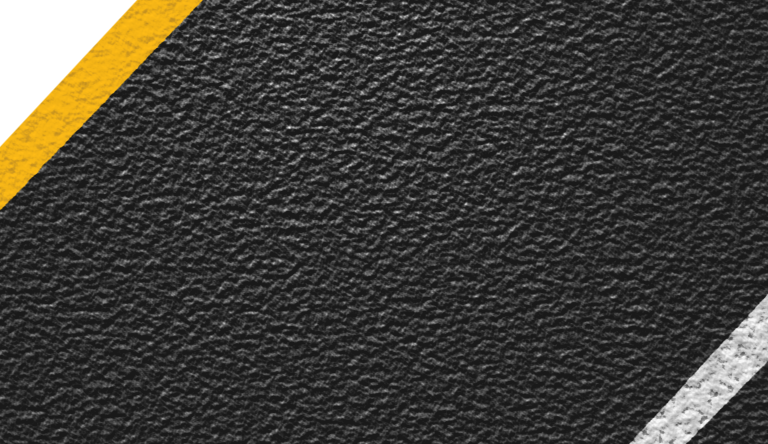
Reproduce this texture procedurally as a Shadertoy shader.

```glsl
#define GRAIN_SCALE 58.0
#define GRAIN_STRETCH vec2(0.78, 1.0)
#define LIGHT_STEP vec2(-0.0018, 0.0058)
#define GLOW_CENTER vec2(0.72, 0.98)
#define TAR_DARK 0.098
#define SPARKLE 0.52
#define EDGE_WEAR 0.0022
#define YELLOW vec3(0.955, 0.705, 0.085)
#define YELLOW_WORN vec3(0.80, 0.59, 0.13)
#define CHALK vec3(0.80)

vec2 hashGradient(vec2 cell) {
    vec3 q = fract(cell.xyx * vec3(0.1031, 0.1030, 0.0973));
    q += dot(q, q.yzx + 33.33);
    float angle = 6.28318 * fract((q.x + q.y) * q.z);
    return vec2(cos(angle), sin(angle));
}

float gradientNoise(vec2 p) {
    vec2 i = floor(p), f = fract(p);
    vec2 u = f * f * f * (f * (f * 6.0 - 15.0) + 10.0);
    vec2 e = vec2(0.0, 1.0);
    float bottom = mix(dot(hashGradient(i), f),
                       dot(hashGradient(i + e.yx), f - e.yx), u.x);
    float top = mix(dot(hashGradient(i + e.xy), f - e.xy),
                    dot(hashGradient(i + e.yy), f - e.yy), u.x);
    return mix(bottom, top, u.y);
}

// Rough stone height, from pebbles down to grit
float stoneHeight(vec2 p) {
    vec2 q = p * GRAIN_SCALE * GRAIN_STRETCH + 17.0;
    float height = 0.0, amplitude = 1.0;
    for (int octave = 0; octave < 3; octave++) {
        height += amplitude * gradientNoise(q);
        q = mat2(1.6, 1.2, -1.2, 1.6) * q + 9.7;
        amplitude *= 0.52;
    }
    return height;
}

// Signed distance to the line a-b, positive on its lower right side
float sideOf(vec2 p, vec2 a, vec2 b) {
    vec2 t = normalize(b - a);
    return dot(p - a, vec2(t.y, -t.x));
}

float cover(float d) {
    float pixel = 1.0 / iResolution.y;
    return smoothstep(-pixel, pixel, d);
}

vec3 asphalt(vec2 p, float slope) {
    // Broad sheen from the top, fading to the right and the lower corners
    vec2 g = (p - GLOW_CENTER) / vec2(0.60, 0.42);
    float glow = exp(-dot(g, g));
    vec2 c = (p - vec2(0.78, 0.55)) / vec2(0.95, 0.75);
    float sheen = 0.72 + 0.32 * exp(-dot(c, c)) + 0.55 * glow;

    float facet = 0.10 * smoothstep(-0.35, 0.25, slope);
    float glint = SPARKLE * pow(max(slope, 0.0), 1.5);
    return vec3(TAR_DARK + sheen * (facet + glint));
}

void mainImage(out vec4 fragColor, in vec2 fragCoord) {
    vec2 p = fragCoord / iResolution.y;
    p.x += 0.5 * (512.0 / 296.0 - iResolution.x / iResolution.y);

    // Surface relief lit from above
    float height = stoneHeight(p);
    float slope = height - stoneHeight(p + LIGHT_STEP);
    float patches = gradientNoise(p * 24.0) + 0.5 * gradientNoise(p * 51.0);
    float wear = EDGE_WEAR * height;

    vec3 color = asphalt(p, slope);

    // White stripe, with grit showing through
    float whiteStripe = cover(sideOf(p, vec2(1.417, 0.0), vec2(1.730, 0.338)) + wear)
                      * cover(wear - sideOf(p, vec2(1.545, 0.0), vec2(1.730, 0.187)));
    vec3 chalk = CHALK + 0.24 * slope + 0.16 * patches;
    chalk -= 0.28 * smoothstep(0.15, 0.6, -height);
    color = mix(color, clamp(chalk, 0.25, 0.97), whiteStripe);

    // Yellow border stripe
    float yellowStripe = cover(wear - sideOf(p, vec2(0.0, 0.525), vec2(0.457, 1.0)));
    float worn = smoothstep(-0.1, 0.75, 0.55 * patches - 0.75 * slope);
    vec3 yellow = mix(YELLOW, YELLOW_WORN, worn) * (1.0 + 0.06 * slope);
    color = mix(color, yellow, yellowStripe);

    // Blank corner beyond the border
    float corner = cover(-sideOf(p, vec2(0.0, 0.669), vec2(0.309, 1.0)));
    color = mix(color, vec3(1.0), corner);

    fragColor = vec4(clamp(color, 0.0, 1.0), 1.0);
}
```
